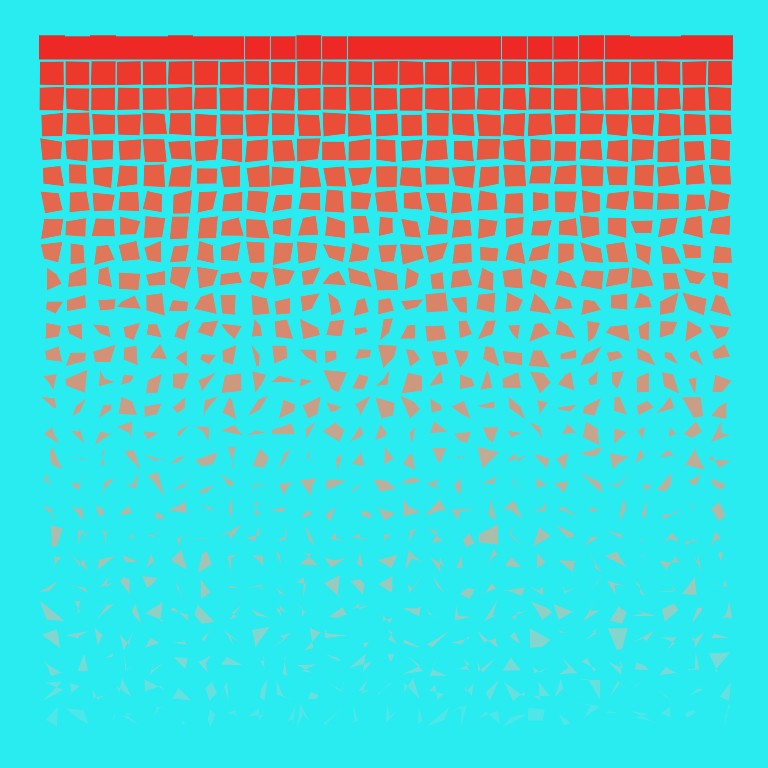
Give the GLSL for this pattern, as a Shadertoy shader.

```glsl
// A square grid of red tiles that crumbles and fades toward the bottom.
// Each tile is a four-corner polygon; its corners wander inward further on
// every row, while its colour drifts to the ground in a perceptual space.

#define TILES 27.0
#define CELL 0.03346
#define GRID_CORNER vec2(0.0508, 0.9550)
#define TILE_RED vec3(0.935, 0.160, 0.145)
#define GROUND_CYAN vec3(0.160, 0.925, 0.940)
#define JITTER 1.0
#define GAP_X 0.018
#define GAP_Y 0.030

// Two random values from a tile index and a corner number
vec2 hash2(vec3 p) {
    p = fract(p * vec3(0.1031, 0.1030, 0.0973));
    p += dot(p, p.yzx + 33.33);
    return fract((p.xx + p.yz) * p.zy);
}

// Blend through cube roots of XYZ, which is a straight line in Lab
vec3 labMix(vec3 a, vec3 b, float t) {
    mat3 toXYZ = mat3(0.412, 0.213, 0.019,
                      0.358, 0.715, 0.119,
                      0.180, 0.072, 0.950);
    vec3 ra = pow(toXYZ * pow(a, vec3(2.2)), vec3(1.0 / 3.0));
    vec3 rb = pow(toXYZ * pow(b, vec3(2.2)), vec3(1.0 / 3.0));
    vec3 root = mix(ra, rb, t);
    vec3 light = inverse(toXYZ) * (root * root * root);
    return pow(max(light, 0.0), vec3(1.0 / 2.2));
}

// Signed distance to a quad, concave and crossed ones included
float quadDistance(vec2 p, vec2 corners[4]) {
    float nearest = 1e3, side = 1.0;
    for (int i = 0; i < 4; i++) {
        vec2 a = corners[i], b = corners[(i + 1) % 4];
        vec2 edge = b - a, w = p - a;
        vec2 d = w - edge * clamp(dot(w, edge) / max(dot(edge, edge), 1e-6), 0.0, 1.0);
        nearest = min(nearest, dot(d, d));
        bvec3 crossing = bvec3(p.y >= a.y, p.y < b.y, edge.x * w.y > edge.y * w.x);
        if (all(crossing) || all(not(crossing))) side = -side;
    }
    return side * sqrt(nearest);
}

// Seams of the top row stay open only in two stretches
float seamGap(float seam, float row) {
    bool closed = row < 0.5 && abs(abs(seam - 15.0) - 5.0) > 2.5;
    return closed ? -0.1 : GAP_X;
}

void mainImage(out vec4 fragColor, in vec2 fragCoord) {
    vec2 uv = fragCoord / iResolution.xy;

    // Tile index counts right and down from the upper left
    vec2 grid = (uv - GRID_CORNER) * vec2(1.0, -1.0) / CELL;
    vec2 tile = floor(grid), local = grid - tile;
    float decay = tile.y / TILES;

    // Insets of the untouched tile; a few top tiles stand taller
    float left = seamGap(tile.x, tile.y);
    float right = seamGap(tile.x + 1.0, tile.y);
    float top = GAP_Y;
    if (tile.y < 0.5 && hash2(vec3(tile, 9.0)).x < 0.72) top = 0.07;

    // Corners run around the tile, each pulled inward at random
    vec2 corners[4];
    for (int i = 0; i < 4; i++) {
        vec2 unit = vec2(i == 1 || i == 2, i >= 2);
        vec2 rest = mix(vec2(left, top), 1.0 - vec2(right, GAP_Y), unit);
        vec2 pull = hash2(vec3(tile + 1.0, float(i) * 7.0 + 3.0));
        corners[i] = rest + (1.0 - 2.0 * unit) * pull * decay * JITTER;
    }

    // Smooth edge about one pixel wide
    float soft = 0.5 / (CELL * iResolution.y);
    float cover = 1.0 - smoothstep(-soft, soft, quadDistance(local, corners));
    bool inGrid = all(greaterThanEqual(tile, vec2(0.0))) && all(lessThan(tile, vec2(TILES)));
    if (!inGrid) cover = 0.0;

    vec3 tileColour = labMix(TILE_RED, GROUND_CYAN, clamp(decay, 0.0, 1.0));
    fragColor = vec4(mix(GROUND_CYAN, tileColour, cover), 1.0);
}
```
